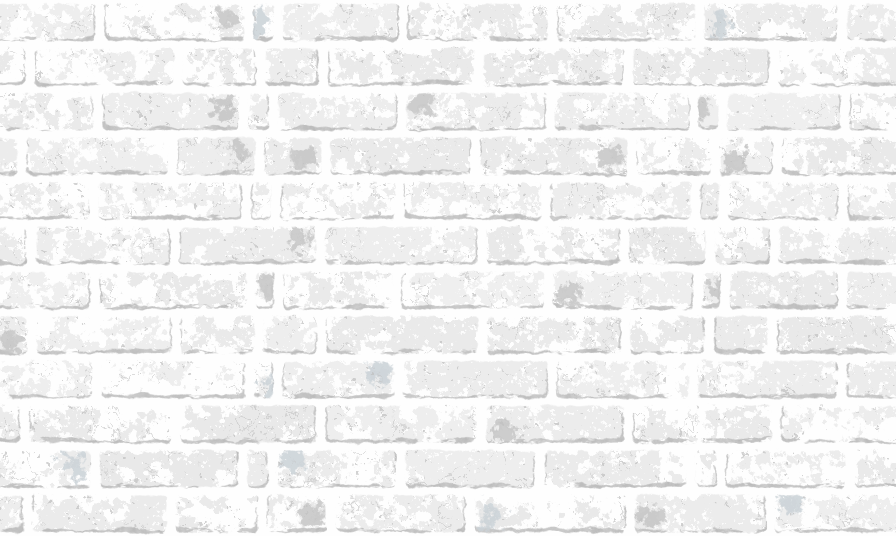
Give the GLSL for this texture, as a Shadertoy shader.

```glsl
const float ROWS = 12.0;
const float COLS = 6.0;
const vec2 ROW_OFFSET = vec2(0.66, 0.19);   // first joint of even and odd rows
const vec2 SPLIT_AT = vec2(0.19, 0.57);     // cut of short bricks, even and odd rows
const float SPLIT_CHANCE = 0.75;
const float JOINT_JITTER = 0.09;
const vec2 HALF_GAP = vec2(0.11, 0.085);    // mortar, in row heights
const float CORNER = 0.1;
const float ROUGHNESS = 0.11;
const vec2 WEAR_RANGE = vec2(0.47, 0.63);   // low values wear away more paint
const float SMUDGE_CHANCE = 0.3;
const vec3 MORTAR = vec3(0.995);
const vec3 BRICK = vec3(0.925);
const vec3 LIP = vec3(0.75);
const vec3 SMUDGE_GREY = vec3(0.77);
const vec3 SMUDGE_BLUE = vec3(0.79, 0.82, 0.84);

float hash(vec2 p) {
    return fract(sin(dot(p, vec2(127.1, 311.7))) * 43758.5453);
}

float noise(vec2 p) {
    vec2 i = floor(p), f = fract(p);
    f = f * f * (3.0 - 2.0 * f);
    return mix(mix(hash(i), hash(i + vec2(1, 0)), f.x),
               mix(hash(i + vec2(0, 1)), hash(i + vec2(1, 1)), f.x), f.y);
}

float fbm(vec2 p) {
    float sum = 0.0, amp = 0.5;
    for (int i = 0; i < 4; i++) {
        sum += amp * noise(p);
        p = mat2(1.6, 1.2, -1.2, 1.6) * p + 7.3;
        amp *= 0.55;
    }
    return sum / 1.01;
}

float roundBox(vec2 p, vec2 halfSize) {
    vec2 q = abs(p) - halfSize + CORNER;
    return length(max(q, 0.0)) + min(max(q.x, q.y), 0.0) - CORNER;
}

float joint(float col, float row) {
    return col + JOINT_JITTER * (hash(vec2(col, row) + 3.7) - 0.5);
}

// Left and right ends of the brick at x, in column units
vec2 brickSpan(float x, float row, float splitAt) {
    float col = floor(x);
    if (x < joint(col, row)) col -= 1.0;
    else if (x > joint(col + 1.0, row)) col += 1.0;
    vec2 span = vec2(joint(col, row), joint(col + 1.0, row));
    bool split = mod(col, 3.0) == 1.0 && hash(vec2(col, row) + 9.1) < SPLIT_CHANCE;
    float cut = mix(span.x, span.y, splitAt);
    if (split) span = x < cut ? vec2(span.x, cut) : vec2(cut, span.y);
    return span;
}

void mainImage(out vec4 fragColor, in vec2 fragCoord) {
    // One unit is one row height
    vec2 p = fragCoord / iResolution.y * ROWS;
    float pitch = iResolution.x / iResolution.y * ROWS / COLS;
    float aa = ROWS / iResolution.y;

    // Brick cell
    float row = ROWS - 1.0 - floor(p.y);
    bool odd = mod(row, 2.0) == 1.0;
    float x = p.x / pitch - (odd ? ROW_OFFSET.y : ROW_OFFSET.x);
    vec2 span = brickSpan(x, row, odd ? SPLIT_AT.y : SPLIT_AT.x);
    vec2 id = vec2(floor(span.x * 20.0), row);
    vec2 local = vec2((x - 0.5 * (span.x + span.y)) * pitch, fract(p.y) - 0.5);
    vec2 halfSize = vec2(0.5 * (span.y - span.x) * pitch, 0.5) - HALF_GAP;

    // Ragged outline
    float grain = fbm(p * 7.0 + 31.0);
    float broad = fbm(p * 2.2);
    vec2 rough = local + ROUGHNESS * (vec2(grain, fbm(p * 5.0 + 67.0)) - 0.5);
    rough.y += 0.03 * (hash(id + 1.3) - 0.5) * local.x;
    float d = roundBox(rough, halfSize);
    float body = 1.0 - smoothstep(-aa, aa, d);

    // Paint worn off in patches, more so along the edges
    float wear = 0.55 * broad + 0.45 * grain + 0.08 * smoothstep(-0.15, 0.0, d);
    float limit = mix(WEAR_RANGE.x, WEAR_RANGE.y, hash(id + 5.9));
    float worn = smoothstep(-0.025, 0.025, wear - limit);
    worn = max(worn, 0.9 * smoothstep(0.67, 0.74, fbm(p * 11.0 + 13.0)));
    vec3 brick = BRICK + 0.025 * (hash(id + 2.4) - 0.5);
    vec3 color = mix(MORTAR, brick, body * (1.0 - worn));

    // Broken shadow under the brick and up one side
    float side = hash(id + 8.2) < 0.5 ? -1.0 : 1.0;
    float depth = 0.025 + 0.1 * noise(p * vec2(2.5, 1.0) + 19.0);
    float inner = roundBox(rough - vec2(0.4 * side, 1.0) * depth, halfSize);
    float lip = body * smoothstep(-aa, aa, inner);
    lip *= smoothstep(0.34, 0.46, fbm(p * vec2(2.5, 6.0) + 43.0));
    color = mix(color, LIP + 0.12 * (grain - 0.5), 0.9 * lip);

    // Smudge near one end of some bricks
    vec2 spot = local - vec2(side * (halfSize.x - 0.35), 0.4 * (hash(id + 6.6) - 0.4));
    float blot = exp(-dot(spot, spot) * 7.0) * step(hash(id + 4.8), SMUDGE_CHANCE);
    float smudge = body * smoothstep(0.5, 0.62, 0.4 * blot + 0.6 * grain);
    vec3 stain = hash(id + 7.5) < 0.5 ? SMUDGE_BLUE : SMUDGE_GREY;
    color = mix(color, stain, 0.85 * smudge * step(0.05, blot));

    // Hairline scratches and specks
    float ridge = abs(fbm(p * 3.5 + 83.0) - 0.5);
    float scratch = (1.0 - smoothstep(0.004, 0.025, ridge)) * smoothstep(0.55, 0.65, fbm(p * 1.7 + 51.0));
    float speck = smoothstep(0.73, 0.79, fbm(p * 8.0 + 97.0));
    color = mix(color, LIP, body * max(0.55 * scratch, 0.7 * speck));

    fragColor = vec4(color, 1.0);
}
```
